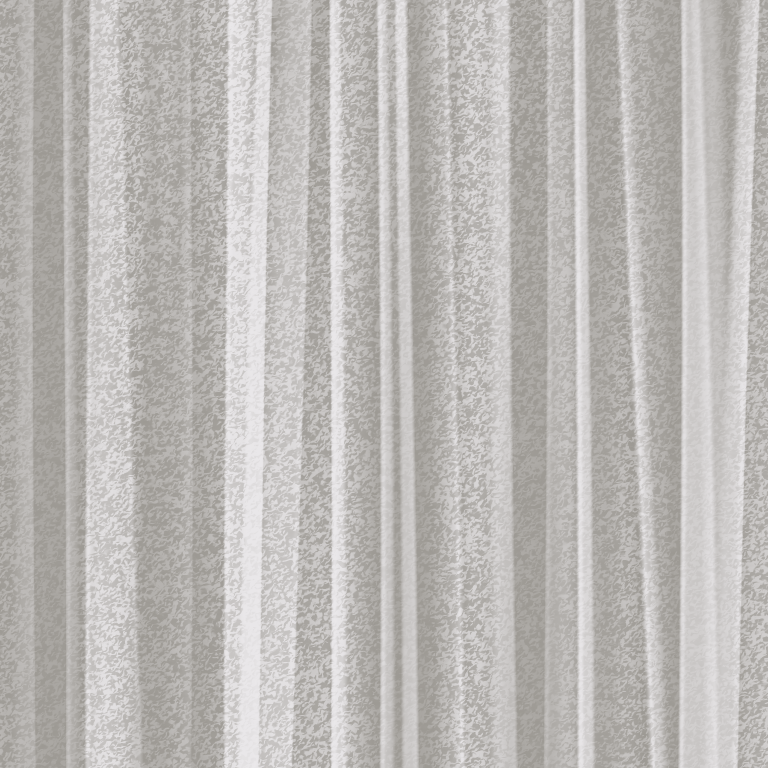
Give the GLSL for this texture, as a WebGL 1 fragment shader.

```glsl
precision highp float;
// A pale sheer curtain hanging in irregular vertical pleats.
// Pleats are summed in a loop, each a soft swell ending in a crisp edge;
// rotated, stretched noise gives the fine glossy weave laid over them.

uniform vec2 u_resolution;

const int PLEATS = 19;
const vec3 SHADE_COLOR = vec3(0.600, 0.587, 0.563);
const vec3 LIGHT_COLOR = vec3(0.920, 0.912, 0.920);
const float GROUND = 0.13;            // light level of the flat cloth
const float PANEL_CONTRAST = 0.34;    // broad light and dark panels
const float PLEAT_LIGHT = 0.78;       // strongest pleat
const float RIM_LIGHT = 0.22;         // thin line along a pleat edge
const float FOLD_SHADOW = 0.20;       // darkening behind an edge
const vec2 SLUB_SCALE = vec2(215.0, 500.0);
const float SLUB_WEAK = 0.13;
const float SLUB_STRONG = 0.48;

float hash(vec2 p) {
  vec3 q = fract(vec3(p.xyx) * 0.1031);
  q += dot(q, q.yzx + 33.33);
  return fract((q.x + q.y) * q.z);
}

float noise(vec2 p) {
  vec2 cell = floor(p);
  vec2 f = fract(p);
  f = f * f * (3.0 - 2.0 * f);
  float low = mix(hash(cell), hash(cell + vec2(1.0, 0.0)), f.x);
  float high = mix(hash(cell + vec2(0.0, 1.0)), hash(cell + 1.0), f.x);
  return mix(low, high, f.y);
}

vec2 rotate(vec2 p, float angle) {
  float c = cos(angle);
  float s = sin(angle);
  return vec2(c * p.x + s * p.y, c * p.y - s * p.x);
}

// Short bent threads, mostly rising to the right.
float slubs(vec2 p) {
  vec2 bend = vec2(noise(p * 260.0 + 7.0), noise(p * 260.0 + 91.0)) - 0.5;
  vec2 q = p + 0.0032 * bend + 3.0;
  float steep = noise(rotate(q, 0.95) * SLUB_SCALE + 400.0);
  float shallow = noise(rotate(q, 0.25) * SLUB_SCALE + 900.0);
  float clump = 0.12 * (noise(p * 70.0 + 20.0) - 0.5);
  return smoothstep(0.48, 0.80, max(steep, shallow) + clump);
}

// Four samples per pixel keep the thin threads smooth.
float smoothSlubs(vec2 p, float pixel) {
  float sum = 0.0;
  for (int i = 0; i < 4; i++) {
    float k = float(i);
    vec2 offset = vec2(mod(k, 2.0), floor(k / 2.0)) - 0.5;
    sum += slubs(p + 0.5 * pixel * offset);
  }
  return 0.25 * sum;
}

// x: swell of light, y: rim line, z: shadow behind the edge.
vec3 pleat(vec2 p, float id, float pixel) {
  float r1 = hash(vec2(id, 11.3));
  float r2 = hash(vec2(id, 27.9));
  float r3 = hash(vec2(id, 53.1));
  float r4 = hash(vec2(id, 78.7));
  float r5 = hash(vec2(id, 95.2));
  float lean = 0.32 * pow(abs(r1 - 0.5), 3.0) * sign(r1 - 0.5);
  float sway = 0.003 * sin(3.0 * p.y + 6.28 * r2);
  float edge = (id + 0.5 + 0.8 * (r3 - 0.5)) / float(PLEATS);
  float side = r4 < 0.62 ? 1.0 : -1.0;
  float d = side * (p.x - edge - lean * (0.5 - p.y) - sway);

  float width = mix(0.018, 0.082, r2 * r2) * mix(1.15, 0.8, p.y);
  float soft = mix(0.0006, 0.004, r1 * r1) + 0.6 * pixel;
  float front = 1.0 - smoothstep(-soft, soft, d);
  float swell = smoothstep(-width, -mix(0.1, 0.7, r5) * width, d) * front;
  float rimOffset = (d + 0.004) / 0.003;
  float rim = exp(-rimOffset * rimOffset) * front;
  float shadow = exp(-max(d, 0.0) / 0.020) * (1.0 - front);

  float strength = mix(0.12, 1.0, r5 * sqrt(r5));
  strength *= mix(0.8, 1.15, noise(vec2(id * 7.0, p.y * 1.8)));
  return vec3(swell * strength, rim * r4, shadow * mix(0.4, 1.0, r1));
}

void main() {
  vec2 p = gl_FragCoord.xy / u_resolution.y;
  float pixel = 1.0 / u_resolution.y;

  // Broad panels, nearly constant along the drop.
  float drift = 0.02 * (noise(vec2(p.x * 6.0, p.y * 1.3)) - 0.5);
  float panel = noise(vec2((p.x + drift) * 13.0 + 4.0, p.y * 0.5));
  float ripple = noise(vec2((p.x + drift) * 42.0 + 60.0, p.y * 0.7));

  // Pleats.
  vec3 folds = vec3(0.0);
  for (int i = -1; i <= PLEATS; i++) {
    folds += pleat(p, float(i), pixel);
  }
  float swell = 1.0 - exp(-1.3 * folds.x);

  float light = GROUND + 0.10 * (p.x - 0.5);
  light += PANEL_CONTRAST * (panel - 0.4) + 0.12 * (ripple - 0.5);
  light += PLEAT_LIGHT * swell + RIM_LIGHT * folds.y;
  light -= FOLD_SHADOW * min(folds.z, 1.2);
  light = max(light, 0.06);

  // Glossy weave, strongest on turned panels and faint on the lit pleats.
  float sheen = smoothstep(0.15, 0.85, 0.65 * panel + 0.35 * ripple);
  float gloss = mix(SLUB_WEAK, SLUB_STRONG, sheen) * (1.0 - 0.55 * swell);
  light += gloss * smoothSlubs(p, pixel);
  light += 0.04 * (noise(p * vec2(90.0, 300.0)) - 0.5);

  // Gentle roll-off keeps the brightest cloth from burning out.
  float over = max(light - 0.85, 0.0);
  light = min(light, 0.85) + 0.15 * (1.0 - exp(-over / 0.15));
  gl_FragColor = vec4(mix(SHADE_COLOR, LIGHT_COLOR, light), 1.0);
}
```
